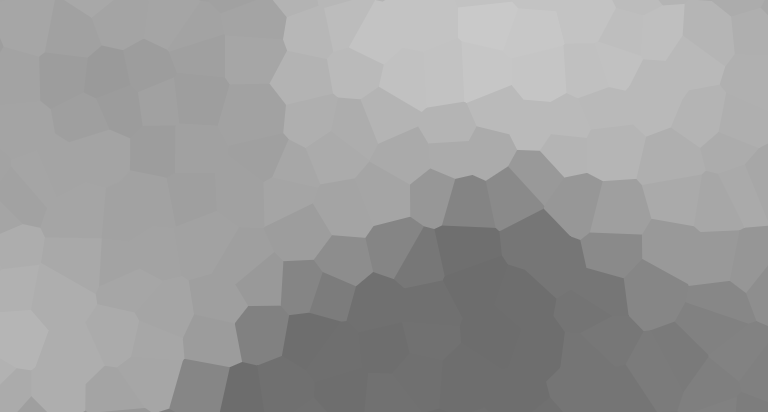
This background is drawn by a WebGL 2 fragment shader. Its source:

```glsl
#version 300 es
precision highp float;
// Grey mosaic of irregular Voronoi cells, flat-shaded from a soft field of light and shadow.

uniform vec2 u_resolution;
out vec4 fragColor;

const float ROWS = 9.0;
const float JITTER = 0.84;
const float GRAIN = 0.022;

float hash(vec2 p) {
    return fract(sin(dot(p, vec2(127.1, 311.7))) * 43758.5453);
}

// Soft elliptical spot, 1 at its centre
float glow(vec2 p, vec2 center, vec2 radius) {
    vec2 q = (p - center) / radius;
    return exp(-dot(q, q));
}

// Height of the dark mass: a plateau with one peak, falling away on the left
float ridgeHeight(float x) {
    float bump = (x - 0.65) / 0.13;
    return 0.38 + 0.25 * exp(-bump * bump) - 0.4 * (1.0 - smoothstep(0.18, 0.4, x));
}

// Smooth brightness over the canvas, with p running from 0 to 1
float lightField(vec2 p) {
    float shade = 0.62;

    // Large upper light with a firm left border, and its weaker right wing
    float border = mix(0.25, 1.0, smoothstep(0.33, 0.37, p.x));
    shade += 0.16 * border * glow(p, vec2(0.62, 0.92), vec2(0.32, 0.3));
    shade += 0.04 * glow(p, vec2(0.92, 0.75), vec2(0.25, 0.3));

    // Left side: pale lower corner and gentle variations above
    shade += 0.09 * glow(p, vec2(0.02, 0.18), vec2(0.17, 0.27));
    shade += 0.03 * glow(p, vec2(0.08, 1.0), vec2(0.2, 0.15));
    shade += 0.03 * glow(p, vec2(0.06, 0.66), vec2(0.07, 0.1));
    shade -= 0.02 * glow(p, vec2(0.16, 0.82), vec2(0.07, 0.08));

    // Dark mass below the ridge, lighter towards the right
    float depth = ridgeHeight(p.x) - p.y;
    float darkness = mix(0.185, 0.12, smoothstep(0.65, 1.0, p.x));
    return shade - darkness * smoothstep(-0.1, 0.22, depth);
}

// Scattered centre of a grid cell
vec2 cellSite(vec2 cell) {
    vec2 offset = vec2(hash(cell), hash(cell + 57.3));
    return cell + 0.5 + JITTER * (offset - 0.5);
}

// Flat tone of the cell around a site
float cellShade(vec2 site, float aspect) {
    vec2 p = site / (ROWS * vec2(aspect, 1.0));
    return lightField(p) + GRAIN * (hash(site) - 0.5);
}

// Voronoi mosaic with edges blended over one screen pixel
float mosaic(vec2 p, float aspect, float pixel) {
    vec2 base = floor(p);
    vec2 nearest = vec2(0.0);
    vec2 second = vec2(0.0);
    float d1 = 1e3;
    float d2 = 1e3;
    for (int j = -2; j <= 2; j++) {
        for (int i = -2; i <= 2; i++) {
            vec2 site = cellSite(base + vec2(i, j));
            vec2 away = site - p;
            float d = dot(away, away);
            if (d < d1) {
                d2 = d1;
                second = nearest;
                d1 = d;
                nearest = site;
            } else if (d < d2) {
                d2 = d;
                second = site;
            }
        }
    }
    float edge = (d2 - d1) / (2.0 * distance(nearest, second));
    float coverage = clamp(0.5 + edge / pixel, 0.0, 1.0);
    return mix(cellShade(second, aspect), cellShade(nearest, aspect), coverage);
}

void main() {
    float aspect = u_resolution.x / u_resolution.y;
    vec2 p = gl_FragCoord.xy / u_resolution.y * ROWS;
    float shade = mosaic(p, aspect, ROWS / u_resolution.y);
    fragColor = vec4(vec3(shade), 1.0);
}
```
